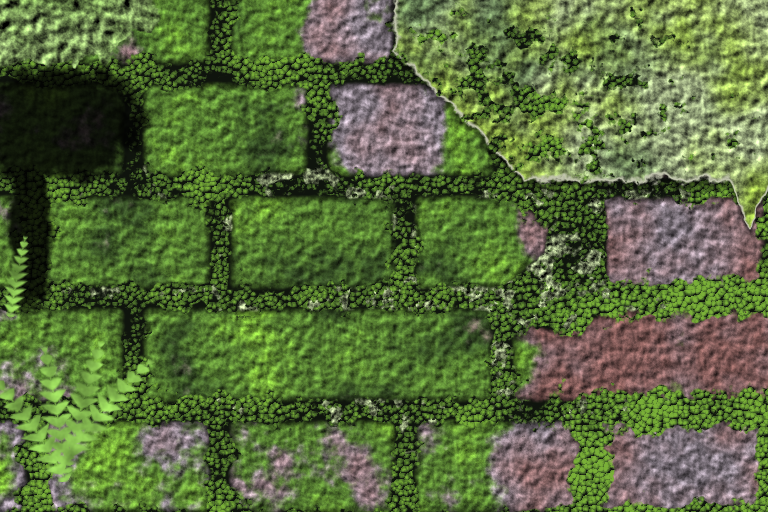
A Shadertoy shader for this texture:

```glsl
const float COURSE = 0.2195; // brick height plus joint
const float PITCH = 0.361;   // brick length plus joint
const vec3 SOIL = vec3(0.06, 0.08, 0.05);
const vec3 SHADE = vec3(0.20, 0.29, 0.14);
const vec3 ALGAE = vec3(0.33, 0.48, 0.19);
const vec3 MOSS = vec3(0.48, 0.69, 0.22);
const vec3 MAUVE = vec3(0.55, 0.51, 0.55);
const vec3 RUST = vec3(0.46, 0.30, 0.28);
const vec3 LIME = vec3(0.61, 0.67, 0.50);

vec2 hash2(vec2 p) {
  p = vec2(dot(p, vec2(127.1, 311.7)), dot(p, vec2(269.5, 183.3)));
  return fract(sin(p) * 43758.5);
}

float corner(vec2 cell, vec2 f, vec2 o) {
  float a = 6.2832 * hash2(cell + o).x;
  return dot(vec2(cos(a), sin(a)), f - o);
}

float gradientNoise(vec2 p) {
  vec2 i = floor(p), f = p - i, u = f * f * (3.0 - 2.0 * f);
  return mix(mix(corner(i, f, vec2(0, 0)), corner(i, f, vec2(1, 0)), u.x),
             mix(corner(i, f, vec2(0, 1)), corner(i, f, vec2(1, 1)), u.x), u.y);
}

float fbm(vec2 p) {
  float sum = 0.0, amp = 0.8;
  for (int i = 0; i < 4; i++) {
    sum += amp * gradientNoise(p);
    p = mat2(1.6, 1.2, -1.2, 1.6) * p + 7.3;
    amp *= 0.5;
  }
  return sum;
}

// Slope of rough ground towards light from the upper left
float relief(vec2 p, float scale) {
  return fbm(p * scale) - fbm(p * scale + vec2(-0.25, 0.35));
}

float roundBox(vec2 p, vec2 halfSize, float r) {
  vec2 q = abs(p) - halfSize + r;
  return length(max(q, 0.0)) + min(max(q.x, q.y), 0.0) - r;
}

// 1 at the centre of an ellipse, 0 on its rim
float blob(vec2 p, vec2 centre, vec2 radii) {
  return 1.0 - length((p - centre) / radii);
}

// Rounded tufts, lit on their upper side
vec3 mossColour(vec2 p, float scale, float vigour) {
  vec2 q = p * scale, cell = floor(q), tuft = vec2(9);
  for (int k = 0; k < 9; k++) {
    vec2 c = cell + vec2(k % 3 - 1, k / 3 - 1);
    vec2 d = q - c - hash2(c);
    if (dot(d, d) < dot(tuft, tuft)) tuft = d;
  }
  float light = 0.72 - 0.8 * length(tuft) + 0.5 * dot(tuft, vec2(-0.4, 0.8))
              + vigour + 0.4 * fbm(p * 130.0);
  vec3 col = mix(SOIL, ALGAE * 0.8, smoothstep(0.1, 0.5, light));
  return mix(col, MOSS, smoothstep(0.4, 0.95, light));
}

// Algae over stone, barer to the right and along the bottom
vec3 brickColour(vec2 p, vec2 id) {
  float broad = fbm(p * 7.0 + id * 3.1), fine = fbm(p * 45.0);
  float right = smoothstep(0.93, 1.12, p.x);
  float bare = 0.9 * right + 0.25 * smoothstep(0.25, 0.0, p.x)
    + 1.6 * clamp(blob(p, vec2(0.75, 0.85), vec2(0.24, 0.28)), 0.0, 0.6)
    + (id.y == 0.0 ? 0.45 : 0.0) + 0.3 * (hash2(id).x - 0.5);
  vec3 stone = MAUVE * (0.95 + 0.5 * fine + 0.3 * broad);
  float rusty = (id.y == 1.0 ? 0.8 : 0.25) * right + broad;
  stone = mix(stone, RUST, clamp(rusty, 0.0, 0.85));
  vec3 green = mix(ALGAE, SHADE, smoothstep(0.0, 0.5, broad + 0.3 * fine));
  green = mix(green, MOSS * 0.95, smoothstep(0.05, 0.6, 0.3 * fine - broad));
  float mask = smoothstep(0.3, 0.65, bare + 0.9 * broad + 0.25 * fine);
  return mix(green, stone, mask) * (1.0 + 0.9 * relief(p, 55.0));
}

// Curved stem with leaning, tapering leaflets on both sides
float frond(vec2 p, float angle, float len, float soft) {
  float s = sin(angle), c = cos(angle);
  vec2 q = vec2(p.x * c - p.y * s, p.x * s + p.y * c);
  q.x -= 0.25 * s * q.y * q.y / len;
  float t = q.y / len, gap = len / 10.0, x = abs(q.x);
  float reach = 0.27 * len * sqrt(max(t, 0.0)) * (1.1 - t) + 0.001;
  float y = q.y - 0.5 * x;
  float leaf = abs(y - gap * round(y / gap)) - 0.42 * gap * (1.0 - x * x / (reach * reach));
  float d = max(min(leaf, x - 0.0015), (abs(t - 0.5) - 0.5) * len);
  return smoothstep(soft, -soft, d);
}

void mainImage(out vec4 fragColor, in vec2 fragCoord) {
  vec2 p = fragCoord / iResolution.y;
  float soft = 1.0 / iResolution.y + 0.002;
  float rough = fbm(p * 22.0), ragged = fbm(p * 60.0 + 11.0), broad = fbm(p * 6.0 + 4.0);

  // Staggered courses; the second has bricks of double length
  float row = floor((p.y + 0.022) / COURSE);
  float pitch = row == 1.0 ? 2.0 * PITCH : PITCH;
  float start = 0.43 - 0.17 * mod(row, 2.0);
  vec2 id = vec2(floor((p.x - start) / pitch), row), size = vec2(pitch, COURSE);
  vec2 centre = vec2(start, -0.022) + (id + 0.5) * size;
  float d = roundBox(p - centre, size * 0.5 - 0.021, 0.014) + 0.008 * rough;
  d += 0.09 * max(blob(p, vec2(1.09, 0.48), vec2(0.11, 0.24)), 0.0);

  // Joints of soil and crumbling mortar, then bricks
  float sandy = smoothstep(0.0, 0.35, rough + 0.4 * ragged - 0.12
    + 0.45 * blob(p, vec2(0.85, 0.42), vec2(0.65, 0.35)));
  vec3 col = mix(SOIL, LIME * (0.8 + 1.3 * relief(p, 70.0)), sandy);
  vec3 brick = brickColour(p, id) * mix(0.5, 1.0, smoothstep(0.0, -0.014, d));
  col = mix(col, brick, smoothstep(soft, -soft, d));

  // Joint moss, swelling to cushions at the lower right
  float cushion = smoothstep(1.0, 1.2, p.x) * smoothstep(0.5, 0.42, p.y);
  float growth = d + 0.003 + 0.035 * rough + 0.012 * ragged + 0.018 * broad + 0.014 * cushion;
  float cover = smoothstep(-0.35, -0.1, broad + ragged - 0.6 * sandy + 0.3);
  vec3 moss = mossColour(p, 95.0, 0.5 * broad + 0.2 * cushion);
  col = mix(col, moss, cover * smoothstep(-0.004, 0.005, growth));

  // Dark gaps on the left under a mossy ledge
  float hollow = max(blob(p, vec2(0.10, 0.76), vec2(0.22, 0.13)),
                     blob(p, vec2(0.06, 0.55), vec2(0.045, 0.2)));
  col *= mix(1.0, 0.18, smoothstep(0.0, 0.3, hollow + 0.3 * rough));
  float ledge = blob(p, vec2(0.08, 0.99), vec2(0.23, 0.12)) + 0.3 * rough;
  vec3 crust = mix(ALGAE, LIME, 0.35 + 0.5 * broad) * (0.9 + 1.6 * relief(p, 40.0));
  col = mix(col, crust, smoothstep(0.0, 0.06, ledge));

  // Flaking plaster at the upper right with a hanging tip
  float left = p.x - 0.77 - max(0.0, 0.9 - p.y);
  float below = p.y - 0.645 + max(0.0, 0.09 - 2.2 * abs(p.x - 1.465));
  float edge = min(left, below) + 0.022 * rough + 0.008 * ragged;
  col *= mix(1.0, 0.45, smoothstep(-0.022, 0.0, edge));
  vec3 plaster = mix(SHADE + 0.17, LIME, smoothstep(0.75, 1.4, p.x + 0.7 * broad));
  plaster = mix(plaster, vec3(0.52, 0.63, 0.25), smoothstep(-0.2, 0.4, fbm(p * 5.0 + 2.0)));
  plaster *= 0.95 + 1.1 * relief(p, 48.0) + 0.25 * rough;
  plaster = mix(vec3(0.78, 0.79, 0.70), plaster, smoothstep(0.002, 0.012, edge));
  float speckle = rough + 0.5 * ragged + 0.35 * blob(p, vec2(1.0, 0.78), vec2(0.3, 0.2));
  plaster = mix(plaster, moss, smoothstep(0.2, 0.4, speckle));
  col = mix(col, plaster, smoothstep(-soft, soft, edge));

  // Fern fanning from the lower left, and a sprig above
  float fern = frond(p - vec2(0.02, 0.38), 0.15, 0.16, soft);
  for (float i = 0.0; i < 4.0; i++)
    fern = max(fern, frond(p - vec2(0.13, 0.06 + 0.015 * i), 0.36 * i - 0.5, 0.25, soft));
  col = mix(col, vec3(0.53, 0.74, 0.32) * (1.0 + 0.5 * rough), fern);
  fragColor = vec4(clamp(col, 0.0, 1.0), 1.0);
}
```
